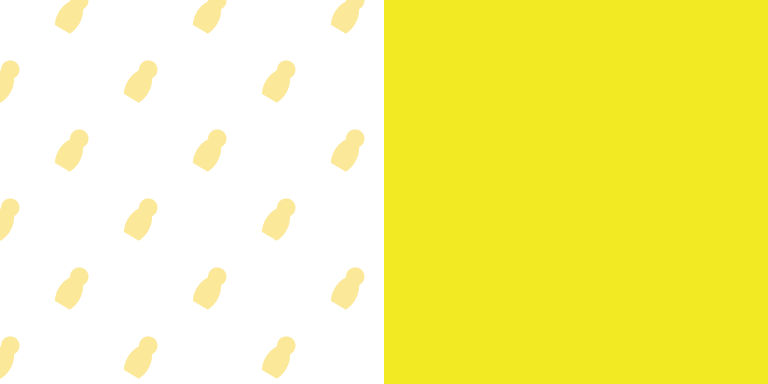
Write a Shadertoy shader that draws this pattern.

```glsl
// Staggered tilted peg figures on a white left panel beside a plain yellow right panel.
#define PERIOD 0.359375
#define ANCHOR vec2(0.0085, 0.0692)
#define TILT 0.535
#define SPLIT 0.5
#define HEAD_RADIUS 0.0240
#define HEAD_HEIGHT 0.0357
#define BODY_RADII vec2(0.0307, 0.0495)
#define BODY_HEIGHT -0.0169
#define BASE_HEIGHT -0.0510
#define NECK_BLEND 0.004

const vec3 PAPER = vec3(1.0);
const vec3 CREAM = vec3(0.985, 0.91, 0.60);
const vec3 YELLOW = vec3(0.95, 0.92, 0.14);

float ellipseDistance(vec2 p, vec2 radii) {
    float k = length(p / radii);
    float slope = length(p / (radii * radii));
    return k * (k - 1.0) / max(slope, 0.0001);
}

float smoothUnion(float a, float b, float k) {
    float h = max(k - abs(a - b), 0.0) / k;
    return min(a, b) - h * h * k * 0.25;
}

// Round head blended into an oval body with a flat base
float pegDistance(vec2 p) {
    float head = length(p - vec2(0.0, HEAD_HEIGHT)) - HEAD_RADIUS;
    float body = ellipseDistance(p - vec2(0.0, BODY_HEIGHT), BODY_RADII);
    return max(smoothUnion(head, body, NECK_BLEND), BASE_HEIGHT - p.y);
}

// Two square lattices, half a period apart, form the staggered rows
float patternDistance(vec2 p) {
    float c = cos(TILT), s = sin(TILT);
    float nearest = 1.0;
    for (int i = 0; i < 2; i++) {
        vec2 cell = (p - ANCHOR) / PERIOD + 0.5 * float(i);
        vec2 q = (fract(cell + 0.5) - 0.5) * PERIOD;
        vec2 upright = vec2(c * q.x - s * q.y, s * q.x + c * q.y);
        nearest = min(nearest, pegDistance(upright));
    }
    return nearest;
}

// Coverage of the inside of a shape over one pixel
float coverage(float distance, float pixel) {
    return clamp(0.5 - distance / pixel, 0.0, 1.0);
}

void mainImage(out vec4 fragColor, in vec2 fragCoord) {
    float pixel = 1.0 / iResolution.y;
    vec2 p = fragCoord * pixel;
    float panelEdge = SPLIT * iResolution.x * pixel;

    vec3 color = mix(PAPER, CREAM, coverage(patternDistance(p), pixel));
    color = mix(color, YELLOW, coverage(panelEdge - p.x, pixel));
    fragColor = vec4(color, 1.0);
}
```
